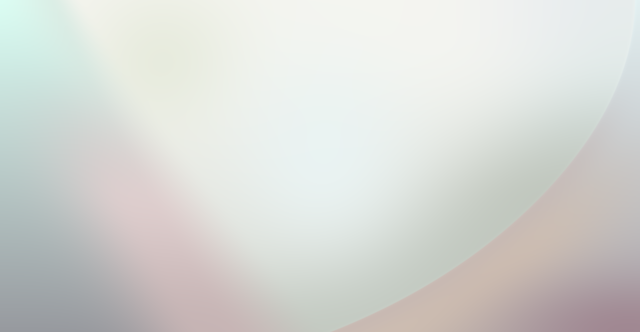
A WebGL 1 fragment shader for this background:

```glsl
precision highp float;
// A soft pale backdrop: a luminous curved pane between a mint-to-grey field on
// the left and a beige-to-mauve field on the right. Two edge curves give signed
// distances, and gradients, glows and bands are layered along them.
uniform vec2 u_resolution;

const float ASPECT = 1.92;

// Bell-shaped falloff, 1 at zero and fading over the given width.
float bell(float x, float width) {
  float q = x / width;
  return exp(-q * q);
}

// Elliptical glow blended over a base colour.
vec3 glow(vec3 base, vec2 p, vec2 centre, vec2 radius, vec3 tint, float strength) {
  vec2 q = (p - centre) / radius;
  return mix(base, tint, strength * exp(-dot(q, q)));
}

// Approximate distance to the crisp right curve, positive outside the pane.
float rightEdge(vec2 p) {
  float t = 1.0 - p.y;
  float x = 1.905 - 0.8 * t * t - 0.1125 * pow(t, 8.0);
  float slope = 1.6 * t + 0.9 * pow(t, 7.0);
  return (p.x - x) / sqrt(1.0 + slope * slope);
}

// Horizontal offset from the soft left curve, positive inside the pane.
float leftEdge(vec2 p) {
  float t = 1.0 - p.y;
  return p.x - (0.2 + 0.53 * t + 0.11 * t * t);
}

// Mint fading to grey, with haze and a rose band up to the left curve.
vec3 leftField(vec2 p, float e) {
  vec3 col = mix(vec3(0.59, 0.60, 0.62), vec3(0.86, 1.0, 0.96), p.y);
  col = mix(col, vec3(0.86, 0.91, 0.88), 0.8 * bell(min(e, 0.0), 0.14));
  vec3 rose = mix(vec3(0.785, 0.71, 0.71), vec3(0.88, 0.81, 0.81), smoothstep(0.0, 0.45, p.y));
  float band = bell(min(e + 0.06 + 0.17 * (1.0 - p.y), 0.0), 0.2);
  return mix(col, rose, 0.95 * band * (1.0 - smoothstep(0.35, 0.85, p.y)));
}

// Cool grey with a beige band along the right curve and a mauve corner.
vec3 rightField(vec2 p, float d) {
  vec3 col = mix(vec3(0.66, 0.64, 0.66), vec3(0.89, 0.94, 0.945), p.y);
  float low = 1.0 - smoothstep(0.2, 0.7, p.y);
  col = mix(col, vec3(0.815, 0.75, 0.695), 0.95 * low * bell(d - 0.06, 0.16));
  col = glow(col, p, vec2(1.88, 0.0), vec2(0.34, 0.16), vec3(0.62, 0.51, 0.555), 0.85);
  float shadow = bell(d, 0.06) * (1.0 - smoothstep(0.45, 0.8, p.y));
  return mix(col, vec3(0.77, 0.715, 0.705), 0.5 * shadow);
}

// Warm white pane, shaded towards the right curve, with a cool bright core.
vec3 pane(vec2 p, float d) {
  vec3 col = mix(vec3(0.85, 0.86, 0.83), vec3(0.96, 0.96, 0.94), smoothstep(0.0, 0.9, p.y));
  vec3 shade = mix(vec3(0.755, 0.78, 0.745), vec3(0.86, 0.905, 0.90), smoothstep(0.4, 0.85, p.y));
  float fade = mix(1.0, 0.45, smoothstep(0.6, 1.0, p.y));
  col = glow(col, p, vec2(1.75, 1.0), vec2(0.3, 0.25), vec3(0.93, 0.935, 0.95), 0.8);
  col = mix(col, shade, fade * bell(d, 0.31));
  col = glow(col, p, vec2(0.49, 0.82), vec2(0.24, 0.22), vec3(0.89, 0.91, 0.845), 0.75);
  return glow(col, p, vec2(0.975, 0.52), vec2(0.28, 0.32), vec3(0.915, 0.955, 0.955), 0.9);
}

void main() {
  vec2 p = gl_FragCoord.xy / u_resolution * vec2(ASPECT, 1.0);
  float d = rightEdge(p);
  float e = leftEdge(p);

  // Soft left transition, widening downwards.
  float softness = mix(0.16, 0.05, p.y);
  vec3 col = mix(leftField(p, e), pane(p, d), smoothstep(-softness, softness, e));

  // Crisp right transition with a faint bright rim.
  float pixel = 1.0 / u_resolution.y;
  col = mix(col, rightField(p, d), smoothstep(-pixel, pixel, d));
  col += 0.01 * bell(d, 0.006);

  gl_FragColor = vec4(col, 1.0);
}
```
